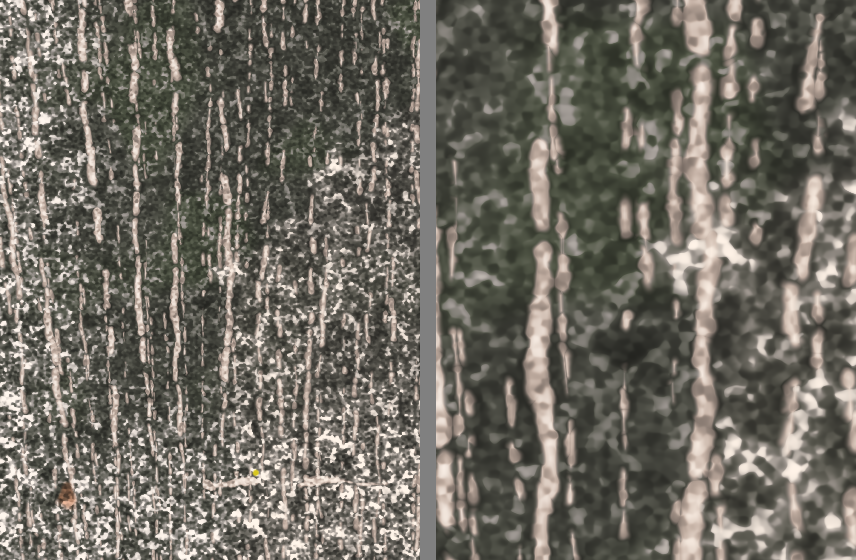
Left, the full canvas; right, a detail of the centre.
Reproduce this texture procedurally as a Shadertoy shader.

```glsl
// Weathered tree bark: dark mossy ground with gritty grain, a brown lichen patch
// and long broken pale streaks. Grain is soft cellular noise; streaks are wandering
// columns of capsule beads; brightness is built as a sum of log-scale terms.

vec2 hash2(vec2 p) {
    vec3 q = fract(p.xyx * vec3(0.1031, 0.1030, 0.0973));
    q += dot(q, q.yzx + 33.33);
    return fract((q.xx + q.yz) * q.zy);
}

// Cellular noise with softened cell borders, centred on zero
float grain(vec2 p) {
    vec2 cell = floor(p), f = p - cell;
    float sum = 0.0, total = 0.0;
    for (int j = -1; j <= 1; j++)
    for (int i = -1; i <= 1; i++) {
        vec2 o = vec2(i, j);
        vec2 d = o + 0.1 + 0.8 * hash2(cell + o) - f;
        float weight = exp(-4.6 * dot(d, d));
        sum += weight * hash2(cell + o + 71.0).x;
        total += weight;
    }
    return sum / total - 0.5;
}

// Distance to columns of beads that wander up the trunk
float streaks(vec2 p, float pitch, float radius, float beadLength, float presence, float seed) {
    float nearest = 1.0;
    for (int i = -1; i <= 1; i++) {
        float column = floor(p.x / pitch) + float(i);
        vec2 h = hash2(vec2(column, seed));
        float x = (column + 0.3 + 0.4 * h.x) * pitch
                + pitch * 0.09 * sin(p.y * 8.0 + 40.0 * h.y)
                + radius * 0.35 * sin(p.y * 55.0 + 60.0 * h.x);
        float shift = h.y * 7.0;
        float row = floor(p.y / beadLength + shift);
        for (int j = -1; j <= 1; j++) {
            float bead = row + float(j);
            vec2 r = hash2(vec2(column * 3.0 + seed, bead));
            vec2 s = hash2(vec2(bead, column + seed * 5.0));
            float y = (bead + 0.35 + 0.3 * r.x - shift) * beadLength;
            float run = presence + 0.3 * sin(y * 7.0 + 40.0 * h.x);
            if (s.x > run) continue;
            float halfLength = beadLength * mix(0.15, 0.52, r.y);
            vec2 d = vec2(p.x - x - (s.y - 0.5) * radius * 0.9,
                          0.75 * max(abs(p.y - y) - halfLength, 0.0));
            nearest = min(nearest, length(d) - radius * mix(0.65, 1.1, r.x));
        }
    }
    return nearest;
}

void mainImage(out vec4 fragColor, in vec2 fragCoord) {
    vec2 p = fragCoord / iResolution.y;
    float soft = max(0.0021, 0.8 / iResolution.y);

    // Grain from grit to broad blotches
    float grit = grain(p * vec2(195.0, 220.0));
    float pebble = grain(p * vec2(100.0, 105.0) + 13.0);
    float clump = grain(p * vec2(38.0, 36.0) + 37.0);
    float blotch = grain(p * 9.0 + 5.0);

    // Regions: rough left edge and foot, lichen patch below a diagonal
    float edge = p.x + 0.115 - p.y + 0.12 * blotch + 0.07 * clump;
    float patchArea = smoothstep(-0.02, 0.04, edge)
                    * smoothstep(0.36, 0.45, p.x + 0.1 * blotch);
    float left = smoothstep(0.27, 0.0, p.x + 0.12 * blotch);
    float foot = smoothstep(0.38, 0.04, p.y + 0.15 * blotch);
    float rough = clamp(max(left, foot) + 0.45 * patchArea, 0.0, 1.0);

    // Log brightness of the ground
    float tone = mix(-0.38, 0.30, rough) + 0.40 * blotch
               + grit * mix(1.00, 1.70, rough)
               + pebble * mix(0.65, 1.40, rough)
               + clump * mix(0.50, 0.95, rough);
    float fold = sin(p.y * 75.0 + 3.0 * sin(p.x * 11.0) + 5.0 * clump + 9.0 * blotch);
    tone += 0.18 * foot * fold;

    // Pale lichen flakes, densest along the patch border
    float border = patchArea * exp(-7.0 * abs(edge));
    float flake = smoothstep(-0.02, 0.2, clump + 0.4 * pebble + 0.4 * blotch) * border;
    tone += 0.35 * flake;

    // Scattered small pale flecks
    float fleck = smoothstep(0.18, 0.34, pebble + 0.45 * grit);
    tone += fleck * mix(0.35, 0.50, rough);

    // Streaks: broad on the left and middle, finer to the right
    vec2 q = p;
    q.x -= 0.10 * (1.0 - p.y) * smoothstep(0.45, 0.1, p.x);
    float broad = streaks(q, 0.088, 0.0074, 0.052, 0.82, 3.0)
                + 0.0035 * smoothstep(0.40, 0.50, p.x)
                + 0.003 * smoothstep(0.12, 0.04, p.x)
                + 0.002 * smoothstep(0.40, 0.15, p.y);
    float narrow = streaks(q, 0.066, 0.0041, 0.026, 0.48, 11.0)
                 + 0.0012 * smoothstep(0.42, 0.30, p.x);
    float dots = streaks(q, 0.042, 0.0028, 0.012, 0.30, 23.0);
    float d = min(broad, min(narrow, dots)) + 0.006 * pebble + 0.004 * grit;

    // Horizontal scar near the foot
    vec2 scar = vec2(max(abs(p.x - 0.53) - 0.16, 0.0),
                     p.y - 0.138 - 0.004 * sin(p.x * 45.0));
    float scarDistance = length(scar) - 0.003 + 0.014 * clump + 0.008 * pebble;
    d = min(d, scarDistance);
    float streak = smoothstep(soft, -soft, d);
    tone -= 0.12 * smoothstep(0.008, 0.0, d);
    float paleTone = 0.82 + 0.95 * grit + 0.55 * pebble + 0.12 * rough;
    tone = mix(tone, paleTone + 0.25 * smoothstep(0.0, -0.005, d), streak);

    // Rounded knots, lit from above
    for (int i = 0; i < 6; i++) {
        vec2 h = hash2(vec2(float(i) * 7.0 + 2.0, 19.0));
        vec2 k = (p - vec2(0.08 + 0.6 * h.x, 0.15 + 0.5 * h.y)) / vec2(0.021, 0.015);
        float knot = smoothstep(1.15, 0.75, length(k) + 0.5 * clump);
        tone += knot * (0.45 * k.y - 0.1);
    }

    // Brightness to colour: mossy darks, brown patch, rosy streaks
    float light = 0.09 + 0.255 * exp(tone);
    light = min(light, 0.70 + 0.28 * (1.0 - exp(-max(light - 0.70, 0.0) / 0.28)));
    vec3 moss = mix(vec3(1.0, 1.01, 0.90), vec3(0.96, 1.03, 0.83),
                    smoothstep(-0.1, 0.3, blotch) * (1.0 - rough));
    vec3 tint = mix(moss, vec3(1.03, 0.99, 0.955), smoothstep(0.27, 0.6, light));
    tint = mix(tint, vec3(1.04, 0.98, 0.92), 0.5 * patchArea);
    tint = mix(tint, vec3(1.08, 0.97, 0.90), streak * smoothstep(1.0, 0.65, light));
    vec3 color = light * tint;

    // Rust stain and one yellow speck
    float rust = smoothstep(0.02, 0.006, length((p - vec2(0.12, 0.12)) * vec2(1.3, 0.8)) + 0.03 * clump);
    color = mix(color, vec3(0.62, 0.40, 0.28) * (1.0 + grit), 0.6 * rust);
    float speck = smoothstep(0.008, 0.004, length(p - vec2(0.457, 0.156)) + 0.004 * pebble);
    color = mix(color, vec3(0.85, 0.78, 0.12), speck);
    fragColor = vec4(clamp(color, 0.0, 1.0), 1.0);
}
```
